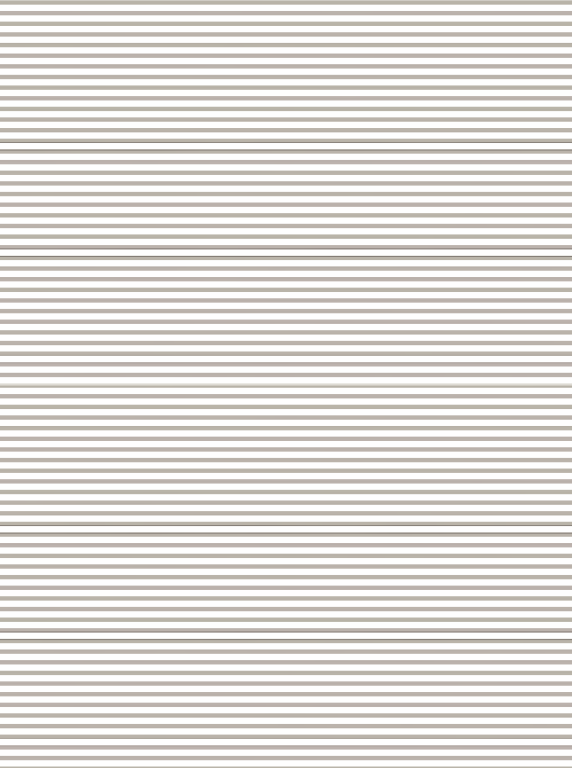
This pattern is drawn by a Shadertoy shader. Its source:

```glsl
// Fine horizontal taupe stripes on white, about 72 down the canvas.
// Each stripe is a box-filtered band; every ten rows a sparse dark hairline
// meets its edge. Faint tints, a pale seam and gradient noise add variation.

float hash(float n) {
    return fract(sin(n * 91.37 + 3.1) * 4375.85);
}

// One-dimensional gradient noise, roughly -0.5 to 0.5
float gradientNoise(float x, float seed) {
    float cell = floor(x), t = fract(x);
    float left = (hash(cell + seed) * 2.0 - 1.0) * t;
    float right = (hash(cell + 1.0 + seed) * 2.0 - 1.0) * (t - 1.0);
    return mix(left, right, t * t * t * (t * (t * 6.0 - 15.0) + 10.0));
}

// Share of a pixel of height px, centred on y, that lies between lo and hi
float band(float y, float lo, float hi, float px) {
    return clamp((min(hi, y + 0.5 * px) - max(lo, y - 0.5 * px)) / px, 0.0, 1.0);
}

void mainImage(out vec4 fragColor, in vec2 fragCoord) {
    vec2 uv = fragCoord / iResolution.xy;

    // Rows count downwards; y is the offset from the stripe centre
    float rows = 72.17;
    float px = rows / iResolution.y;
    float s = (1.0 - uv.y) * rows + 0.265;
    float row = floor(s);
    float y = fract(s) - 0.5;

    // The variation repeats every 36 rows, the hairline drift every ten
    float cycleRow = mod(row, 36.0);
    float drift = mod(cycleRow + 6.0, 10.0);

    // Stripe body: pinkish to greenish taupe of equal brightness
    vec3 taupe = mix(vec3(0.737, 0.697, 0.680), vec3(0.725, 0.706, 0.660), hash(cycleRow));
    taupe += 0.004 * gradientNoise(uv.x * 9.0, row * 17.0);

    // Paler upper half on the seam row
    float seam = 1.0 - step(0.5, abs(row - 36.0));
    taupe = mix(taupe, vec3(0.87, 0.86, 0.83), seam * band(y, -0.5, 0.0, px));

    vec3 color = mix(vec3(0.995), taupe, band(y, -0.205, 0.205, px));

    // Hairline, dark only at the stripe edges near the middle of the cycle
    float lineY = mix(-0.13, 0.15, drift / 9.0);
    float edge = smoothstep(3.4, 4.4, abs(drift - 4.5));
    float middle = 1.0 - smoothstep(4.0, 18.0, abs(cycleRow - 20.0));
    float strength = 0.03 + 0.55 * edge * middle;
    strength *= 1.0 + 0.3 * gradientNoise(uv.x * 6.0, row * 29.0);
    color = mix(color, vec3(0.36, 0.33, 0.31), strength * band(y, lineY - 0.045, lineY + 0.045, px));

    fragColor = vec4(color, 1.0);
}
```
